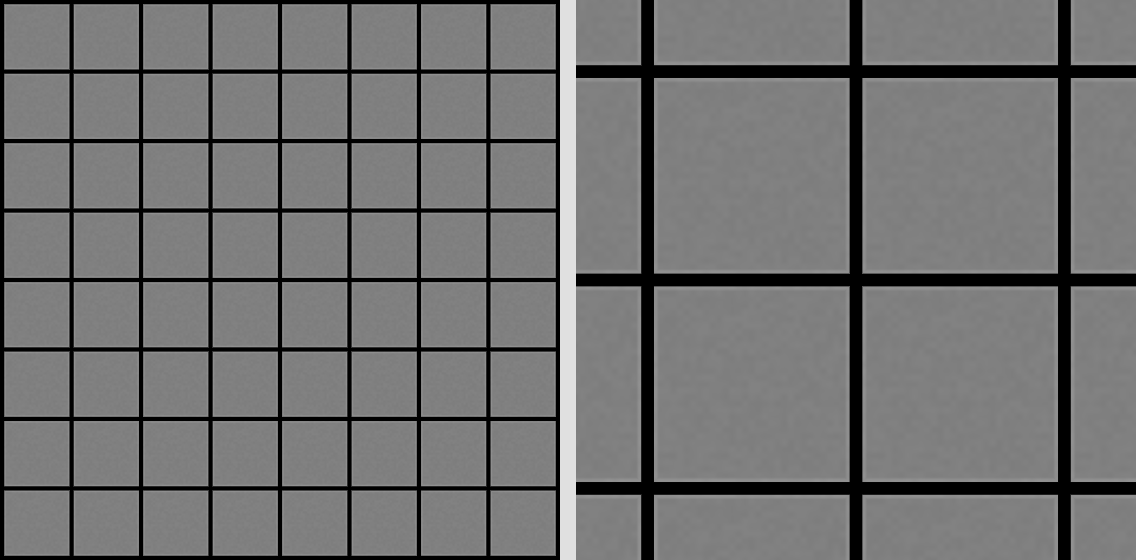
Left, the full canvas; right, a detail of the centre.
Reproduce this pattern procedurally as a Shadertoy shader.

```glsl
// Square grid of grey tiles with black joints, faint pale rims and fine grain.

const float TILES = 8.0;            // repeats across and down
const float LINE_WIDTH = 0.0076;    // joint width, in canvas units
const float PITCH = (1.0 - LINE_WIDTH) / TILES;
const vec3 TILE_COLOR = vec3(0.50);
const vec3 LINE_COLOR = vec3(0.0);
const float RIM_WIDTH = 0.0026;     // pale band along each tile edge
const float RIM_LIGHT = 0.06;
const float GRAIN_CELLS = 32.0;     // grain cells across one tile
const float GRAIN_AMOUNT = 0.022;

// Sine-free hash of a lattice point, in 0..1.
float hash(vec2 p) {
    vec3 q = fract(p.xyx * 0.1031);
    q += dot(q, q.yzx + 33.33);
    return fract((q.x + q.y) * q.z);
}

// Smoothly interpolated lattice noise.
float valueNoise(vec2 p) {
    vec2 cell = floor(p);
    vec2 f = fract(p);
    f = f * f * (3.0 - 2.0 * f);
    float low = mix(hash(cell), hash(cell + vec2(1.0, 0.0)), f.x);
    float high = mix(hash(cell + vec2(0.0, 1.0)), hash(cell + 1.0), f.x);
    return mix(low, high, f.y);
}

void mainImage(out vec4 fragColor, in vec2 fragCoord) {
    vec2 uv = fragCoord / iResolution.xy;
    float pixel = 1.0 / min(iResolution.x, iResolution.y);

    // Grid lines run through whole numbers, with full lines at the border.
    vec2 grid = (uv - 0.5 * LINE_WIDTH) / PITCH;
    vec2 lineDistance = abs(grid - round(grid)) * PITCH;
    float edge = min(lineDistance.x, lineDistance.y) - 0.5 * LINE_WIDTH;

    // The same grain repeats inside every tile.
    float grain = valueNoise(fract(grid) * GRAIN_CELLS) - 0.5;
    float rim = 1.0 - smoothstep(0.4 * RIM_WIDTH, RIM_WIDTH + pixel, edge);
    vec3 tile = TILE_COLOR + GRAIN_AMOUNT * grain + RIM_LIGHT * rim;

    float coverage = clamp(edge / pixel + 0.5, 0.0, 1.0);
    fragColor = vec4(mix(LINE_COLOR, tile, coverage), 1.0);
}
```
